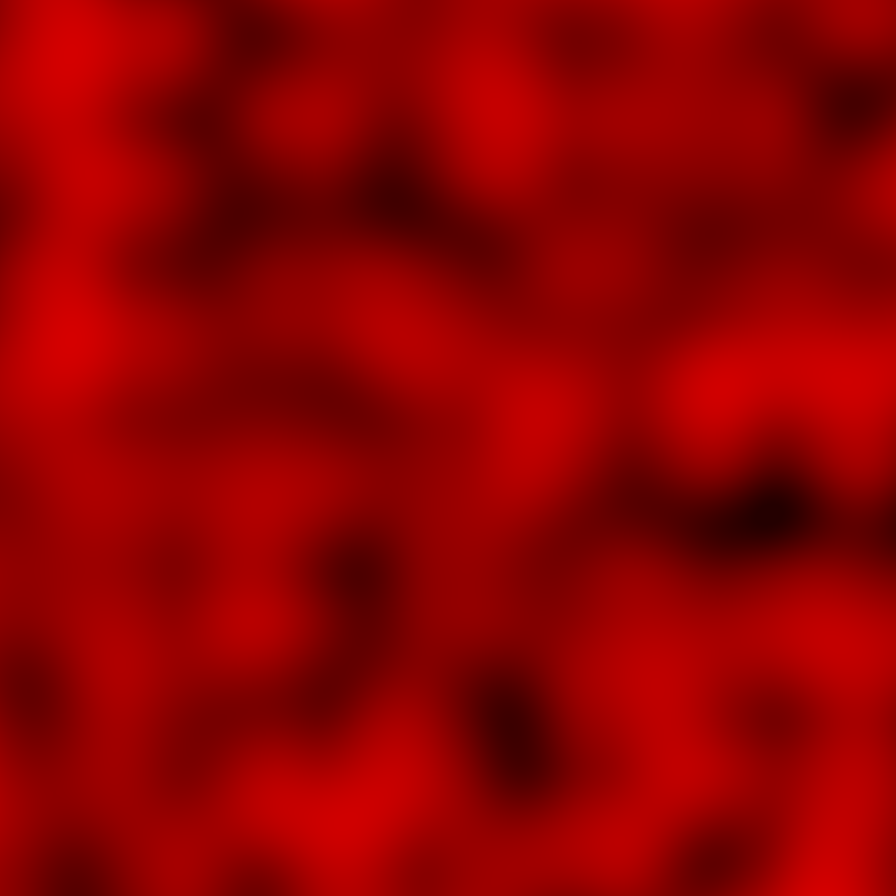
Give the GLSL for this texture, as a WebGL 1 fragment shader.

```glsl
precision highp float;
// Soft, cloudy blobs of bright and dark red from one octave of gradient noise.

uniform vec2 u_resolution;

const float CELLS = 6.0;                // noise cells across the canvas
const vec2 FIELD_OFFSET = vec2(13.0, 5.0);
const float MEAN_RED = 0.568;           // red level at zero noise
const float CONTRAST = 0.76;            // red change per unit of noise
const float DARK_SKEW = 0.35;           // deepens darks, compresses lights
const float MIN_RED = 0.14;
const float MAX_RED = 0.88;

// Random slope with both components from -1 to 1
vec2 hashSlope(vec2 p) {
  vec2 mixed = vec2(dot(p, vec2(127.1, 311.7)), dot(p, vec2(269.5, 183.3)));
  return 2.0 * fract(sin(mixed) * 43758.5453) - 1.0;
}

// Height contributed by one lattice corner
float cornerHeight(vec2 cell, vec2 local, vec2 corner) {
  return dot(hashSlope(cell + corner), local - corner);
}

// Gradient noise with quintic blending
float gradientNoise(vec2 p) {
  vec2 cell = floor(p);
  vec2 local = fract(p);
  vec2 blend = local * local * local * (local * (local * 6.0 - 15.0) + 10.0);
  float bottom = mix(cornerHeight(cell, local, vec2(0.0, 0.0)),
                     cornerHeight(cell, local, vec2(1.0, 0.0)), blend.x);
  float top = mix(cornerHeight(cell, local, vec2(0.0, 1.0)),
                  cornerHeight(cell, local, vec2(1.0, 1.0)), blend.x);
  return mix(bottom, top, blend.y);
}

void main() {
  vec2 uv = gl_FragCoord.xy / u_resolution.y;
  float n = gradientNoise(uv * CELLS + FIELD_OFFSET);

  // Map noise to the red channel only
  float red = MEAN_RED + CONTRAST * n - DARK_SKEW * n * n;
  gl_FragColor = vec4(clamp(red, MIN_RED, MAX_RED), 0.0, 0.0, 1.0);
}
```
